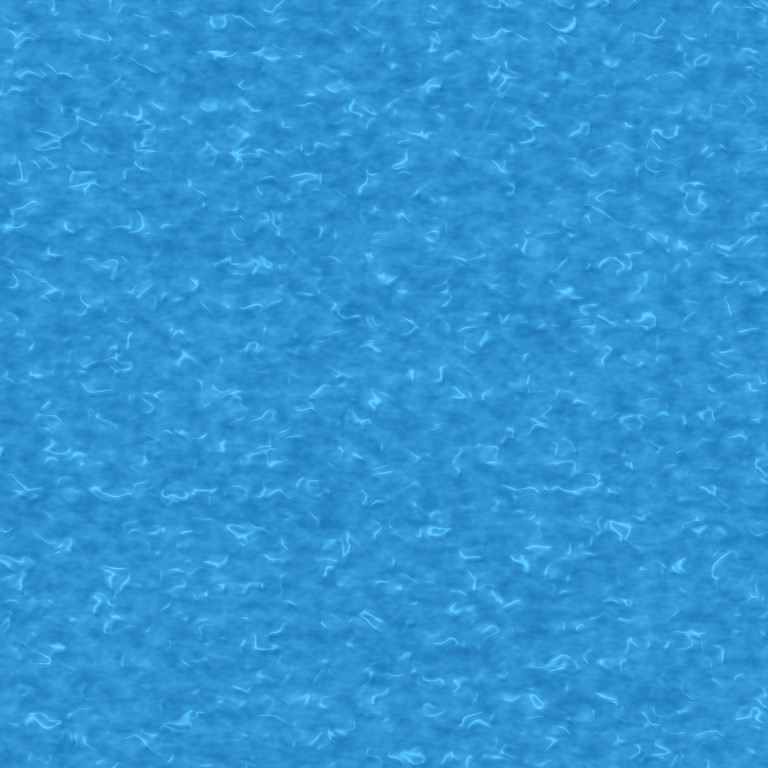
Reproduce this texture procedurally as a WebGL 2 fragment shader.

```glsl
#version 300 es
precision highp float;
// Rippled blue water: layered gradient noise, stretched sideways, gives the
// soft swell; warped noise ridges, kept only in scattered patches, give the
// short curly glints with a faint shade beneath them.

#define DEEP vec3(0.140, 0.512, 0.755)
#define MID vec3(0.217, 0.612, 0.860)
#define GLINT vec3(0.315, 0.735, 0.950)
#define STRETCH 1.65
#define SWELL_SCALE 29.0
#define GLINT_SCALE 40.0
#define BASE_TONE 0.27
#define SWELL_GAIN 0.42
#define BLOTCH_GAIN 0.20
#define GLINT_GAIN 0.88
#define GLOW_GAIN 0.22
#define SHADE_GAIN 0.24

uniform vec2 u_resolution;
out vec4 outColor;

// Integer hash of a lattice cell, turned into a unit gradient
vec2 gradient(vec2 cell) {
  uvec2 c = uvec2(ivec2(cell));
  uint h = c.x * 73856093u ^ c.y * 19349663u;
  h = (h ^ (h >> 16)) * 73244475u;
  h = (h ^ (h >> 15)) * 40503u;
  h ^= h >> 13;
  float angle = float(h & 65535u) / 65536.0 * 6.28319;
  return vec2(cos(angle), sin(angle));
}

float gradientNoise(vec2 p) {
  vec2 i = floor(p), f = p - i;
  vec2 w = f * f * f * (f * (f * 6.0 - 15.0) + 10.0);
  vec2 e = vec2(1.0, 0.0);
  float a = dot(gradient(i), f);
  float b = dot(gradient(i + e.xy), f - e.xy);
  float c = dot(gradient(i + e.yx), f - e.yx);
  float d = dot(gradient(i + e.xx), f - e.xx);
  return mix(mix(a, b, w.x), mix(c, d, w.x), w.y);
}

// Three octaves, each slightly turned to hide the lattice
float swell(vec2 p) {
  float sum = 0.0, gain = 1.0;
  mat2 turn = mat2(0.995, 0.10, -0.10, 0.995);
  for (int k = 0; k < 3; k++) {
    sum += gain * gradientNoise(p);
    p = turn * p * 1.9 + 17.3;
    gain *= 0.72;
  }
  return sum;
}

// x: thin bright threads, y: the patches they lie in
vec2 glints(vec2 uv) {
  vec2 p = uv * vec2(1.0, 1.35) * GLINT_SCALE;
  vec2 bend = vec2(gradientNoise(p * 0.9 + 31.7), gradientNoise(p * 0.9 + 73.1));
  p += 0.75 * bend;
  float thread = max(0.0, 1.0 - abs(gradientNoise(p + 5.4)) / 0.21);
  float patches = gradientNoise(p * vec2(0.60, 0.75) + 47.9)
                + 0.6 * gradientNoise(p * 1.4 + 91.2);
  float mask = smoothstep(-0.02, 0.55, patches);
  return vec2(thread * thread * mask, mask);
}

void main() {
  vec2 uv = gl_FragCoord.xy / min(u_resolution.x, u_resolution.y);
  vec2 wide = uv * vec2(1.0, STRETCH);

  // Broad blotches and fine swell
  float tone = BASE_TONE;
  tone += BLOTCH_GAIN * gradientNoise(wide * 7.0 + 3.6);
  tone += SWELL_GAIN * swell(wide * SWELL_SCALE + 11.2);

  // Threads of light, their glow and the shade below
  vec2 light = glints(uv);
  float above = glints(uv + vec2(-0.003, 0.006)).x;
  tone += GLINT_GAIN * light.x + GLOW_GAIN * light.y - SHADE_GAIN * above;

  // Tone to colour, with soft limits at both ends
  tone = clamp(tone, -0.12, 1.3);
  vec3 color = tone < 0.5 ? mix(DEEP, MID, tone * 2.0)
                          : mix(MID, GLINT, tone * 2.0 - 1.0);
  outColor = vec4(clamp(color, 0.0, 1.0), 1.0);
}
```
